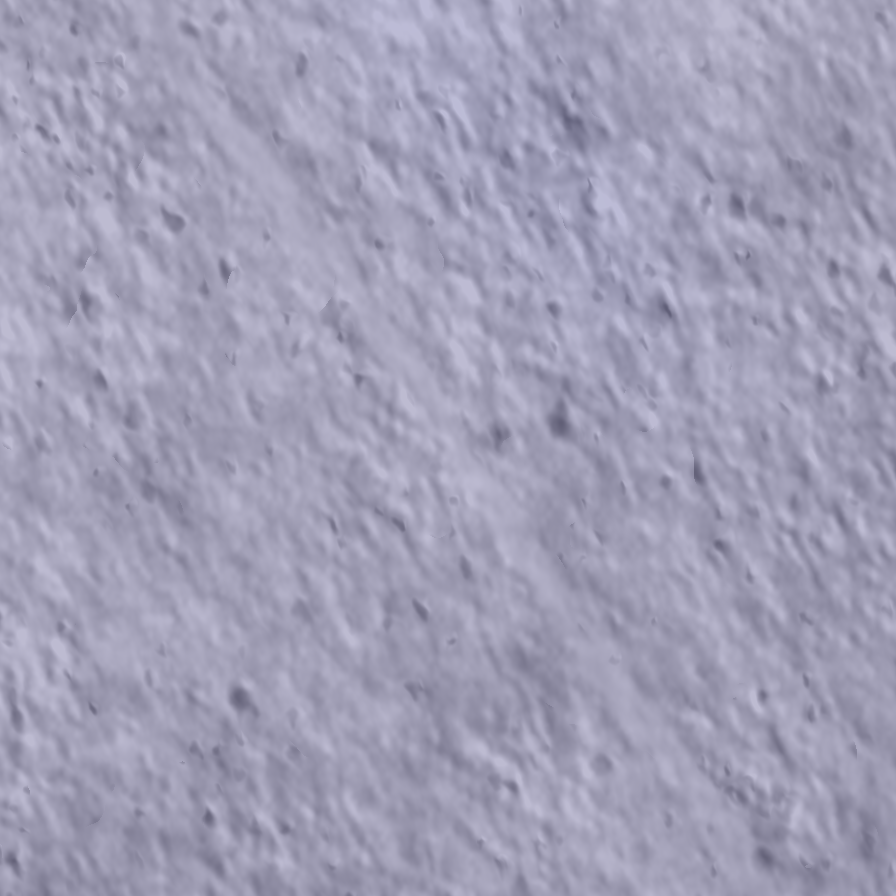
Give the GLSL for this texture, as a WebGL 2 fragment shader.

```glsl
#version 300 es
precision highp float;

uniform vec2 u_resolution;
out vec4 fragColor;

float hash(vec2 p) {
    return fract(sin(dot(p, vec2(127.1, 311.7))) * 43758.5453);
}

float noise(vec2 p) {
    vec2 i = floor(p), f = fract(p);
    f = f * f * (3.0 - 2.0 * f);
    return mix(mix(hash(i), hash(i + vec2(1, 0)), f.x),
               mix(hash(i + vec2(0, 1)), hash(i + vec2(1, 1)), f.x), f.y);
}

float fbm(vec2 p) {
    float sum = 0.0, amp = 0.5;
    for (int i = 0; i < 4; i++) {
        sum += amp * noise(p);
        p = mat2(1.6, 1.2, -1.2, 1.6) * p + 7.3;
        amp *= 0.5;
    }
    return sum;
}

// Slope of the noise surface towards the light
float relief(vec2 p) {
    return noise(p + vec2(0.4, -0.1)) - noise(p - vec2(0.4, -0.1));
}

// Scattered uneven hollows: dark core, lit far wall
float pits(vec2 p, float density) {
    p += 0.3 * (vec2(noise(p * 3.0), noise(p * 3.0 + 50.0)) - 0.5);
    vec2 cell = floor(p);
    float shade = 0.0;
    for (int y = -1; y <= 1; y++) {
        for (int x = -1; x <= 1; x++) {
            vec2 id = cell + vec2(x, y);
            float present = step(hash(id + 3.7), density);
            vec2 center = id + 0.15 + 0.7 * vec2(hash(id + 11.3), hash(id + 23.9));
            float size = mix(0.2, 0.42, pow(hash(id + 31.1), 2.0));
            float depth = mix(0.3, 1.0, hash(id + 47.5));
            vec2 d = (p - center) / size;
            float core = smoothstep(1.2, 0.2, length(d));
            float wall = smoothstep(1.0, 0.1, length(d - vec2(1.2, -0.3)));
            shade += present * depth * (0.4 * wall - core);
        }
    }
    return shade;
}

void main() {
    vec2 uv = gl_FragCoord.xy / u_resolution;

    // Grain frame: x across, y along the downhill streaks
    vec2 warped = uv + 0.013 * (vec2(fbm(uv * 28.0), fbm(uv * 28.0 + 40.0)) - 0.47);
    vec2 grain = vec2(dot(warped, vec2(0.91, 0.41)), dot(warped, vec2(0.41, -0.91)));

    // Rougher ground in patches and towards the upper corners
    float corners = smoothstep(0.4, 0.0, length(uv - vec2(1.0, 1.0)))
                  + smoothstep(0.4, 0.0, length(uv - vec2(0.0, 0.9)));
    float rough = clamp(smoothstep(0.3, 0.65, fbm(uv * 7.0 + 2.0)) + 0.5 * corners, 0.0, 1.3);

    // Broad light and mottled streaks
    float tone = 0.634 + 0.13 * (fbm(grain * vec2(9.0, 5.5)) - 0.47);
    tone += 0.035 * (uv.y - 0.5) - 0.02 * corners;
    tone += 0.15 * (fbm(grain * vec2(36.0, 20.0) + 3.0) - 0.47);

    // Fine relief and grit
    tone += (0.065 + 0.045 * rough) * relief(grain * vec2(54.0, 28.0));
    tone += (0.075 + 0.05 * rough) * relief(grain * vec2(96.0, 54.0) + 17.0);
    tone += 0.04 * (noise(uv * vec2(150.0, 110.0)) - 0.5);

    // Hollows in two sizes
    tone += 0.18 * pits(grain * vec2(26.0, 15.0), 0.07 + 0.17 * rough);
    tone += 0.13 * pits(grain * vec2(46.0, 28.0) + 9.0, 0.07 + 0.2 * rough);

    // Diagonal ridge with a pale crest and a shaded right flank
    float side = (warped.x - 0.155 - 0.7 * (1.0 - warped.y)) * 0.82;
    side += 0.018 * (noise(uv * 9.0) - 0.5);
    float crest = smoothstep(0.026, 0.01, abs(side));
    float flank = smoothstep(0.028, 0.0, abs(side - 0.038));
    tone = mix(tone, 0.675 + 0.4 * (tone - 0.628), crest * (0.55 + 0.45 * noise(grain * 14.0)));
    tone -= 0.045 * flank * noise(grain * 18.0 + 5.0);

    // Violet grey with a cool band from the top centre to the right
    tone = clamp(tone, 0.34, 0.74);
    float band = smoothstep(0.3, 0.0, abs(uv.x - 0.5 - 0.6 * (1.0 - uv.y)));
    float cool = band * smoothstep(0.2, 0.9, uv.y) * (0.3 + fbm(uv * 6.0 + 30.0));
    vec3 color = vec3(tone, tone - 0.008, tone + 0.081);
    color += cool * vec3(-0.002, 0.004, 0.022);
    fragColor = vec4(color, 1.0);
}
```
